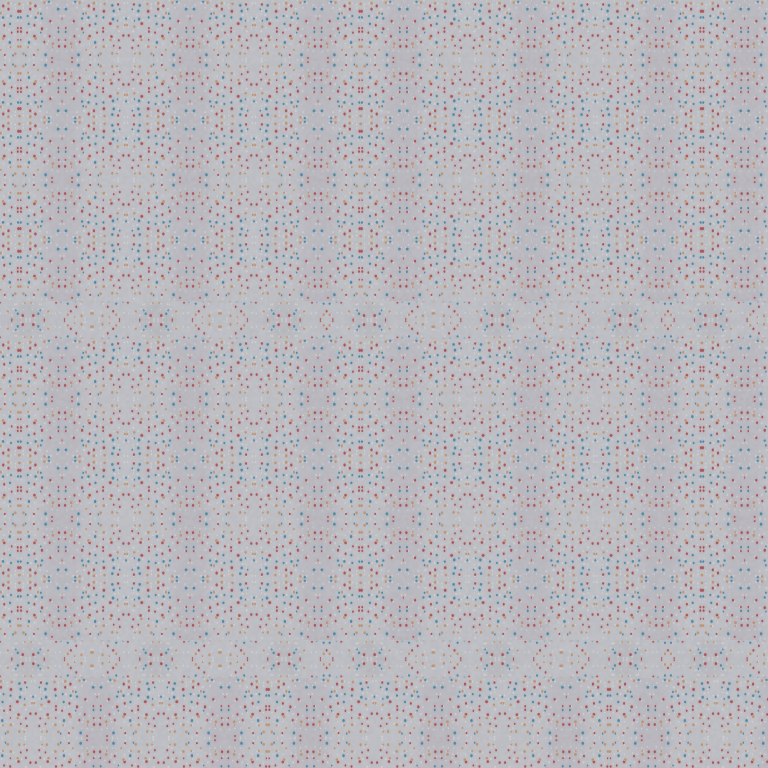
Reproduce this pattern procedurally as a three.js fragment shader.

```glsl
// Pale grey terrazzo sheet scattered with tiny red, blue, ochre and white chips.
// Each tile folds the plane into a mirrored cell, so jittered chips form rings and
// columns; a shifted band closes each tile, and every second row slides sideways.

varying vec2 vUv;

// Layout, in fractions of the canvas
const vec2 TILE = vec2(0.4444, 0.4415);
const vec2 FOLD = vec2(0.0833, 0.0781);   // size of the mirrored cell
const float TILE_CENTRE = 0.2474;
const float ROW_SHIFT = 0.121;
const float BAND_START = 0.392;           // measured down from the tile top
const float BAND_SHIFT = 0.0443;

// Chips
const float CHIP_PITCH = 0.00976;
const float FLECK_PITCH = 0.0079;
const vec2 CHIP_RADIUS = vec2(0.0011, 0.0020);
const vec2 FLECK_RADIUS = vec2(0.0007, 0.0014);
const vec2 HALO_RADIUS = vec2(0.0030, 0.0038);
const float HALO_EDGE = 0.0026;
const float HALO_STRENGTH = 0.09;
const float CHIP_FILL = 0.88;
const float FLECK_FILL = 0.6;
const float MIN_EDGE = 0.0008;

// Colours
const vec3 GROUND = vec3(0.742, 0.747, 0.768);
const vec3 COLUMN = vec3(0.722, 0.715, 0.742);
const vec3 BLOB = vec3(0.715, 0.718, 0.736);
const vec3 RED = vec3(0.65, 0.28, 0.30);
const vec3 BLUE = vec3(0.27, 0.50, 0.62);
const vec3 OCHRE = vec3(0.73, 0.56, 0.43);
const vec3 WHITE = vec3(0.85, 0.85, 0.85);

vec3 hash3(vec2 p) {
  vec3 q = fract(p.xyx * vec3(0.1031, 0.1030, 0.0973));
  q += dot(q, q.yxz + 33.33);
  return fract((q.xxy + q.yzz) * q.zyx);
}

float valueNoise(vec2 p) {
  vec2 i = floor(p);
  vec2 f = fract(p);
  f = f * f * (3.0 - 2.0 * f);
  float low = mix(hash3(i).x, hash3(i + vec2(1.0, 0.0)).x, f.x);
  float high = mix(hash3(i + vec2(0.0, 1.0)).x, hash3(i + 1.0).x, f.x);
  return mix(low, high, f.y);
}

// Triangle wave: distance to the nearest multiple of twice the cell size
vec2 mirrorFold(vec2 p, vec2 size) {
  return abs(mod(p + size, 2.0 * size) - size);
}

vec3 chipColour(float pick) {
  return pick < 0.42 ? RED : (pick < 0.68 ? BLUE : OCHRE);
}

// Jittered rounded chips; returns colour and coverage
vec4 scatter(vec2 p, float pitch, vec2 radii, float fill, float seed, float edge) {
  vec4 result = vec4(0.0);
  vec2 cell = floor(p / pitch);
  for (int j = -1; j <= 1; j++) {
    for (int i = -1; i <= 1; i++) {
      vec2 id = cell + vec2(float(i), float(j));
      vec3 place = hash3(id + seed);
      vec3 look = hash3(id + seed + 57.0);
      vec2 offset = p - (id + 0.1 + 0.8 * place.xy) * pitch;
      offset.x *= mix(1.0, 1.35, look.y);
      float radius = mix(radii.x, radii.y, look.x);
      float cover = 1.0 - smoothstep(radius - edge, radius + edge, length(offset));
      cover *= step(place.z, fill);
      if (cover > result.a) result = vec4(chipColour(look.z), cover);
    }
  }
  return result;
}

void main() {
  float edge = max(0.75 * fwidth(vUv.x), MIN_EDGE);

  // Tile rows run down from the top edge
  float down = 1.0 - vUv.y;
  float row = floor(down / TILE.y);
  float v = down - row * TILE.y;
  float inBand = step(BAND_START, v);

  // Mirrored coordinates inside the tile
  float x = vUv.x - TILE_CENTRE + floor(row * 0.5) * ROW_SHIFT + inBand * BAND_SHIFT;
  x = mod(x + 0.5 * TILE.x, TILE.x) - 0.5 * TILE.x;
  float bandMiddle = 0.5 * (BAND_START + TILE.y);
  vec2 p = mirrorFold(vec2(x, v - inBand * bandMiddle), FOLD);
  float seed = 23.0 + 108.0 * inBand;

  // Ground with faint columns, band blobs and mottling
  float column = 1.0 - smoothstep(0.015, 0.034, p.x);
  float blob = 1.0 - smoothstep(0.014, 0.034, length(p));
  vec3 colour = mix(GROUND, COLUMN, 0.8 * column * (1.0 - inBand));
  colour = mix(colour, BLOB, 0.7 * blob * inBand);
  colour += 0.012 * (valueNoise(p * 70.0 + seed) - 0.5);
  colour += 0.022 * (valueNoise(vUv * 260.0) - 0.5);

  // Chips fade out at the band seams instead of being cut
  float seam = min(abs(v - BAND_START), TILE.y - v);
  float whole = smoothstep(0.0, 0.0022, seam);

  // Faint colour bleed, then white flecks, then the coloured chips
  vec4 halo = scatter(p, CHIP_PITCH, HALO_RADIUS, CHIP_FILL, seed, HALO_EDGE);
  colour = mix(colour, halo.rgb + 0.1, HALO_STRENGTH * halo.a);
  vec4 fleck = scatter(p, FLECK_PITCH, FLECK_RADIUS, FLECK_FILL, seed + 140.0, edge);
  colour = mix(colour, WHITE, 0.6 * fleck.a * whole);
  vec4 chip = scatter(p, CHIP_PITCH, CHIP_RADIUS, CHIP_FILL, seed, edge);
  colour = mix(colour, chip.rgb, 0.85 * chip.a * whole);

  gl_FragColor = vec4(colour, 1.0);
}
```
